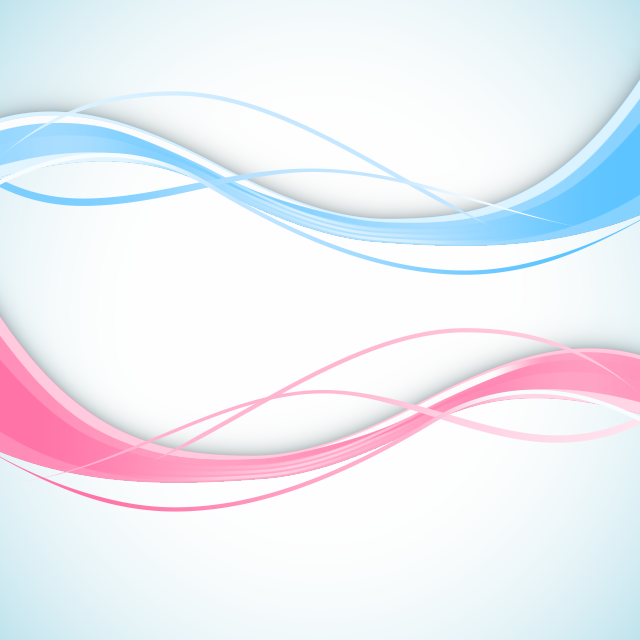
Write a Shadertoy shader that draws this background.

```glsl
// Two flowing ribbons, blue above and pink below, on a white field with a cool vignette.
// Each ribbon lies between two piecewise cubic curves, is layered by the fraction across
// it, and is crossed by thin tapering strands. The pink one is a mirrored, lowered copy.

#define PINK_DROP 0.370
#define SHADOW_REACH 0.013
#define SHADOW_STRENGTH 0.52
#define STRAND_WIDTH 0.0033
#define STREAKS 3
#define VIGNETTE_COLOR vec3(0.75, 0.89, 0.93)
#define BLUE_DEEP vec3(0.37, 0.77, 1.0)
#define BLUE_SOFT vec3(0.76, 0.90, 1.0)
#define BLUE_PALE vec3(0.86, 0.95, 1.0)
#define PINK_DEEP vec3(1.0, 0.45, 0.65)
#define PINK_SOFT vec3(1.0, 0.70, 0.81)
#define PINK_PALE vec3(1.0, 0.79, 0.87)

struct Palette { vec3 deep, soft, pale; };

// Cubic between two knots, each holding (x, height, slope).
float hermite(float x, vec3 a, vec3 b) {
    float span = b.x - a.x;
    float t = clamp((x - a.x) / span, 0.0, 1.0);
    float u = 1.0 - t;
    return mix(a.y, b.y, t * t * (3.0 - 2.0 * t)) + span * t * u * (a.z * u - b.z * t);
}

float curve(float x, vec3 a, vec3 b, vec3 c, vec3 d) {
    return x < b.x ? hermite(x, a, b) : x < c.x ? hermite(x, b, c) : hermite(x, c, d);
}

float bump(float x, float center, float width) {
    float k = (x - center) / width;
    return exp(-k * k);
}

// Antialiased coverage of the positive side of a field.
float cover(float field) {
    return clamp(0.5 + field / max(fwidth(field), 1e-5), 0.0, 1.0);
}

// Turns a vertical offset into a distance across the curve.
float across(float offset) {
    float gradient = length(vec2(dFdx(offset), dFdy(offset))) * iResolution.y;
    return offset / max(gradient, 1e-4);
}

void layer(inout vec3 col, float s, float lo, float hi, vec3 tint, float alpha) {
    col = mix(col, tint, alpha * cover(s - lo) * cover(hi - s));
}

void strand(inout vec3 col, float offset, float halfWidth, vec3 tint, float alpha) {
    float pixel = 1.0 / iResolution.y;
    float body = clamp(0.5 + (halfWidth - abs(across(offset))) / pixel, 0.0, 1.0);
    col = mix(col, tint, alpha * body * clamp(2.0 * halfWidth / pixel, 0.0, 1.0));
}

// p runs rightward and downward; crest and tail are the last knots of the middle strand.
void ribbon(inout vec3 col, vec2 p, Palette ink, vec3 crest, vec3 tail, float gleam) {
    float x = p.x;
    float top = curve(x, vec3(0.0, 0.185, -0.28), vec3(0.339, 0.2565, 0.53),
                      vec3(0.605, 0.342, 0.0), vec3(1.0, 0.124, -1.5));
    float bottom = curve(x, vec3(0.0, 0.277, -0.27), vec3(0.326, 0.290, 0.5),
                         vec3(0.586, 0.378, 0.08), vec3(1.0, 0.336, -0.4));
    float s = (p.y - top) / (bottom - top);
    float right = smoothstep(0.55, 0.9, x);
    float left = 1.0 - smoothstep(0.18, 0.32, x);

    // Soft shadow above the upper edge
    float rise = max(-across(p.y - top), 0.0);
    float shade = SHADOW_STRENGTH * exp(-rise / SHADOW_REACH) * step(p.y, bottom);
    col = mix(col, vec3(0.46, 0.53, 0.55), shade);

    // Body, its shaded lower parts and the pale rim
    float tone = 0.2 + 0.4 * bump(x, 0.25, 0.09) + 0.2 * bump(x, 0.0, 0.06)
               + 0.8 * smoothstep(0.62, 0.97, x);
    vec3 fill = mix(ink.soft, ink.deep, min(tone, 1.0));
    float rim = 0.07 + 0.13 * smoothstep(0.45, 0.75, x) - 0.06 * smoothstep(0.85, 1.0, x);
    layer(col, s, 0.0, 1.0, fill, 1.0);
    layer(col, s, 0.8, 1.0, mix(ink.pale, vec3(1.0), 0.2), left);
    layer(col, s, 1.15 - 0.3 * x, 1.0, ink.soft, 0.4 * right);
    layer(col, s, rim, rim + 0.18, ink.soft, 0.45 * right);
    layer(col, s, 0.0, rim, ink.pale, 1.0);

    // White slit followed by a deep stripe
    float slit = rim + (0.14 + 0.15 * smoothstep(0.15, 0.3, x)) * (1.0 - smoothstep(0.35, 0.54, x));
    float slitAlpha = mix(gleam, 1.0, smoothstep(0.14, 0.24, x));
    layer(col, s, rim, slit, vec3(0.99), slitAlpha);
    layer(col, s, slit, slit + 0.24, mix(ink.soft, ink.deep, 0.7), bump(x, 0.35, 0.23));

    // Fine streaks drifting along the middle
    for (int i = 0; i < STREAKS; i++) {
        float k = float(i);
        float lo = 0.38 + 0.2 * k + 0.25 * (x - 0.5);
        layer(col, s, lo, lo + 0.12, mix(ink.pale, vec3(1.0), 0.35), 0.75 * bump(x, 0.46 + 0.06 * k, 0.13));
    }

    // Upper arc
    float arc = curve(x, vec3(0.0, 0.245, -0.85), vec3(0.273, 0.146, 0.0),
                      vec3(0.742, 0.341, 0.5), vec3(1.0, 0.42, 0.0));
    float arcWidth = STRAND_WIDTH * smoothstep(-0.02, 0.15, x) * (1.0 - smoothstep(0.68, 0.78, x));
    strand(col, p.y - arc, arcWidth, mix(ink.pale, ink.soft, smoothstep(0.1, 0.5, x)), 0.95);

    // Middle strand, broad on the left and fine on the right
    float middle = curve(x, vec3(0.0, 0.286, 0.5), vec3(0.13, 0.316, 0.0), crest, tail);
    float middleWidth = STRAND_WIDTH * mix(1.75, 0.8, smoothstep(0.25, 0.5, x))
                      * (1.0 - smoothstep(tail.x - 0.3, tail.x, x));
    vec3 blueRun = mix(mix(ink.deep, ink.soft, 0.3 + 0.7 * smoothstep(0.1, 0.5, x)),
                       vec3(0.94, 0.98, 1.0), smoothstep(0.58, 0.75, x));
    vec3 pinkRun = mix(mix(ink.pale, vec3(1.0), 0.5 - 1.2 * x), ink.soft, smoothstep(0.25, 0.6, x));
    strand(col, p.y - middle, middleWidth, mix(pinkRun, blueRun, gleam), 1.0);

    // Lower arc, white at its start
    float lower = curve(x, vec3(0.0, 0.285, -0.5), vec3(0.326, 0.289, 0.6),
                        vec3(0.727, 0.426, 0.0), vec3(1.0, 0.344, -0.55));
    vec3 lowerTint = mix(vec3(0.97, 0.99, 1.0), mix(ink.soft, ink.deep, smoothstep(0.35, 0.9, x)),
                         smoothstep(0.2, 0.36, x));
    float lowerWidth = STRAND_WIDTH * (1.0 - 0.8 * smoothstep(0.82, 1.0, x));
    strand(col, p.y - lower, lowerWidth, lowerTint, 1.0);
}

void mainImage(out vec4 fragColor, in vec2 fragCoord) {
    vec2 p = fragCoord / iResolution.xy;
    p.y = 1.0 - p.y;

    // Vignette
    float edge = clamp((length((p - 0.5) * vec2(1.05, 0.96)) - 0.28) / 0.43, 0.0, 1.0);
    vec3 col = mix(vec3(0.996), VIGNETTE_COLOR, edge * edge);

    ribbon(col, p, Palette(BLUE_DEEP, BLUE_SOFT, BLUE_PALE),
           vec3(0.488, 0.266, 0.0), vec3(0.944, 0.362, 0.15), 1.0);
    ribbon(col, vec2(1.0 - p.x, p.y - PINK_DROP), Palette(PINK_DEEP, PINK_SOFT, PINK_PALE),
           vec3(0.495, 0.242, 0.0), vec3(1.0, 0.385, 0.03), 0.0);

    fragColor = vec4(col, 1.0);
}
```
